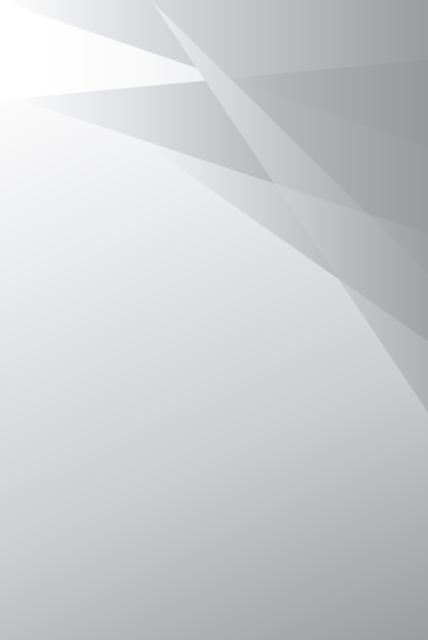
A WebGL 2 fragment shader for this background:

```glsl
#version 300 es
precision highp float;
// Pale grey backdrop with translucent angular bands fanning across the top right.
uniform vec2 u_resolution;
out vec4 fragColor;

// Space: x runs 0..1 rightwards, y runs 0..ASPECT downwards from the top.
const float ASPECT = 1.5;

// Each edge is a point on the line (xy) and its slope (z).
const vec3 TOP_EDGE     = vec3(0.531, 0.184, 0.342);
const vec3 CROSS_EDGE   = vec3(0.531, 0.184, -0.095);
const vec3 FACET_EDGE   = vec3(0.059, 0.238, 0.33);
const vec3 BAND_EDGE    = vec3(0.791, 0.654, 0.70);
const vec3 STREAK_LEFT  = vec3(0.355, 0.003, 1.494);
const vec3 STREAK_RIGHT = vec3(0.355, 0.003, 0.988);

// Brightness at 0, 1/3, 2/3 and 1 along each gradient.
const vec4 BASE_TONES   = vec4(1.02, 0.922, 0.803, 0.612);
const vec4 TOP_TONES    = vec4(1.0, 0.86, 0.735, 0.61);
const vec4 WEDGE_TONES  = vec4(1.01, 0.975, 0.89, 0.85);
const vec4 FACET_TONES  = vec4(1.0, 0.87, 0.70, 0.595);
const vec4 BAND_TONES   = vec4(1.0, 0.955, 0.79, 0.62);
const vec4 STREAK_TONES = vec4(1.0, 0.94, 0.77, 0.61);
const vec4 TAIL_TONES   = vec4(1.0, 1.0, 0.85, 0.69);

const vec2  BASE_DIRECTION = vec2(0.24, 0.507);
const float FACET_LIFT  = 0.012; // facet gain below the extended top edge
const float STREAK_LIFT = 0.015; // streak gain over the lower band
const float EDGE_SOFTNESS = 0.0025;
const vec3  COOL_TINT   = vec3(-0.002, 0.002, 0.014);

// Piecewise linear gradient through four evenly spaced tones.
float gradient(vec4 tones, float t) {
  vec3 k = clamp(t * 3.0 - vec3(0.0, 1.0, 2.0), 0.0, 1.0);
  return tones.x + dot(tones.yzw - tones.xyz, k);
}

// Antialiased coverage of the half plane above an edge.
float above(vec2 p, vec3 edge) {
  float d = (p.y - edge.y - edge.z * (p.x - edge.x)) / length(vec2(1.0, edge.z));
  float soft = max(EDGE_SOFTNESS, 0.7 / u_resolution.x);
  return 1.0 - smoothstep(-soft, soft, d);
}

void main() {
  vec2 uv = gl_FragCoord.xy / u_resolution;
  vec2 p = vec2(uv.x, (1.0 - uv.y) * ASPECT);

  float aboveTop   = above(p, TOP_EDGE);
  float aboveFacet = above(p, FACET_EDGE);
  float aboveBand  = above(p, BAND_EDGE);

  // Layers run from the bottom up, each one covering all that lies above its edge.
  float facet = gradient(FACET_TONES, p.x);
  facet += FACET_LIFT * (1.0 - aboveTop) * smoothstep(0.53, 0.75, p.x);
  float upper = mix(gradient(WEDGE_TONES, p.x), gradient(TOP_TONES, p.x), aboveTop);

  float tone = gradient(BASE_TONES, dot(p, BASE_DIRECTION));
  tone = mix(tone, gradient(BAND_TONES, p.x), aboveBand);
  tone = mix(tone, facet, aboveFacet);
  tone = mix(tone, upper, above(p, CROSS_EDGE));

  // Narrow streak, shaded by the layer it crosses.
  float streak = mix(gradient(TAIL_TONES, p.x), gradient(BAND_TONES, p.x) + STREAK_LIFT, aboveBand);
  streak = mix(streak, gradient(STREAK_TONES, p.x), aboveFacet);
  float streakMask = above(p, STREAK_LEFT) * (1.0 - above(p, STREAK_RIGHT));
  tone = mix(tone, streak, streakMask);

  // Cool the greys and leave white untouched.
  tone = clamp(tone, 0.0, 1.0);
  vec3 color = tone + COOL_TINT * min(1.0, 10.0 * (1.0 - tone));
  fragColor = vec4(color, 1.0);
}
```
